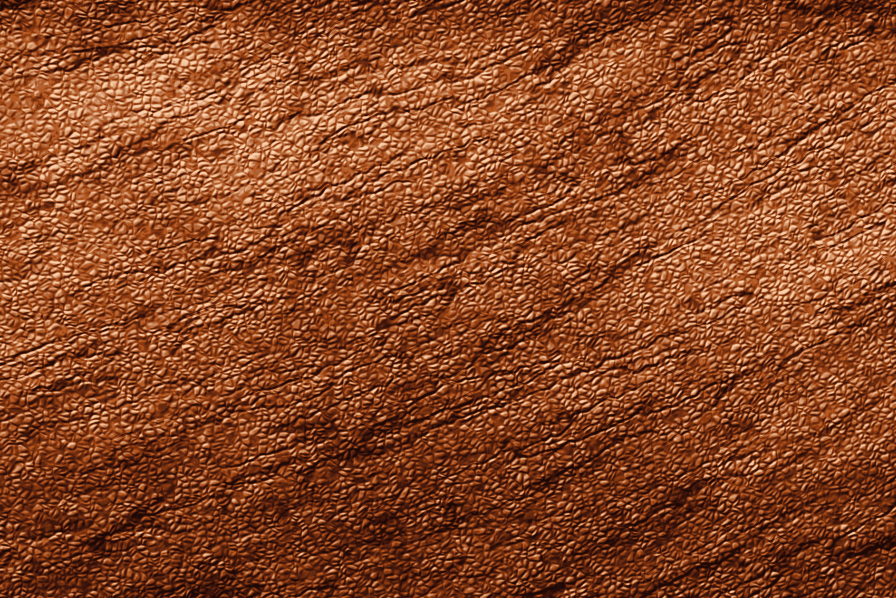
Reproduce this texture procedurally as a Shadertoy shader.

```glsl
// Worn brown leather: a fine irregular grain crossed by many slanting creases.
// A height field is lit from the upper left, added to a broad uneven glow,
// and the resulting tone is mapped through a ramp of tan and brown colours.

const float GRAIN_SCALE = 92.0;              // pebbles per canvas height
const vec2  GRAIN_STRETCH = vec2(0.74, 1.12); // pebbles lie along the creases
const vec2  CREASE_SCALE = vec2(8.0, 46.0);
const vec2  FOLD_SCALE = vec2(6.0, 27.0);
const float ROUGH_SCALE = 125.0;
const float SPECKLE_SCALE = 180.0;
const vec2  LIGHT_STEP = vec2(-0.0018, 0.0034);
const float BROAD_GAIN = 0.66;
const float SLOPE_GAIN = 1.5;
const float HEIGHT_GAIN = 1.2;
const float MEAN_HEIGHT = 0.15;
const float SPECKLE_GAIN = 0.9;
const float TONE_CONTRAST = 1.95;

const vec3 PIT    = vec3(0.11, 0.03, 0.02);
const vec3 SHADOW = vec3(0.24, 0.08, 0.04);
const vec3 UMBER  = vec3(0.40, 0.16, 0.06);
const vec3 RUSSET = vec3(0.54, 0.22, 0.06);
const vec3 ORANGE = vec3(0.72, 0.35, 0.13);
const vec3 TAN    = vec3(0.69, 0.40, 0.23);
const vec3 SHEEN  = vec3(0.85, 0.61, 0.44);
const vec3 GLINT  = vec3(0.98, 0.82, 0.68);

vec2 hash2(vec2 p) {
    vec3 q = fract(p.xyx * vec3(0.1031, 0.1030, 0.0973));
    q += dot(q, q.yzx + 33.33);
    return fract((q.xx + q.yz) * q.zy);
}

float noise(vec2 p) {
    vec2 i = floor(p), f = fract(p);
    f = f * f * (3.0 - 2.0 * f);
    float low  = mix(hash2(i).x, hash2(i + vec2(1, 0)).x, f.x);
    float high = mix(hash2(i + vec2(0, 1)).x, hash2(i + vec2(1, 1)).x, f.x);
    return mix(low, high, f.y);
}

float fbm(vec2 p) {
    return 0.55 * noise(p) + 0.3 * noise(p * 2.1 + 17.0) + 0.15 * noise(p * 4.3 + 41.0);
}

// Sheared space whose x axis follows the creases, steeper to the right.
vec2 flow(vec2 p) {
    float sway = 0.03 * (noise(p * 3.0 + 5.0) - 0.5);
    return vec2(p.x + 0.35 * p.y, p.y - 0.26 * p.x - 0.10 * p.x * p.x + sway);
}

// Rounded pebbles: gap between the nearest and second nearest cell point.
float pebbles(vec2 p) {
    vec2 i = floor(p), f = fract(p);
    float nearest = 8.0, second = 8.0;
    for (int y = -1; y <= 1; y++)
    for (int x = -1; x <= 1; x++) {
        vec2 cell = vec2(x, y);
        float d = length(cell + hash2(i + cell) - f);
        second = min(second, max(nearest, d));
        nearest = min(nearest, d);
    }
    return smoothstep(0.0, 0.65, second - nearest);
}

// Thin broken lines where stretched noise crosses its middle value.
float creases(vec2 q, vec2 scale, float width) {
    float line = 1.0 - smoothstep(0.0, width, abs(noise(q * scale) - 0.5));
    return line * smoothstep(0.25, 0.65, noise(q * scale * 0.4 + 63.0));
}

float leatherHeight(vec2 p) {
    vec2 q = flow(p);
    vec2 jag = vec2(noise(p * 62.0), noise(p * 62.0 + 29.0)) - 0.5;
    vec2 bent = q + 0.009 * jag;
    float depth = 0.45 + 0.5 * noise(p * 38.0 + 13.0);
    float h = depth * pebbles((q + 0.009 * jag.yx) * GRAIN_STRETCH * GRAIN_SCALE);
    h -= 0.75 * creases(bent, CREASE_SCALE, 0.13);
    h -= 0.5 * creases(bent + 7.0, CREASE_SCALE * vec2(1.9, 1.6), 0.15);
    h += 0.4 * (noise(p * ROUGH_SCALE + 51.0) - 0.5);
    return h + 0.5 * (noise(bent * FOLD_SCALE + 11.0) - 0.5);
}

float glow(vec2 p, vec2 centre, vec2 radius) {
    vec2 d = (p - centre) / radius;
    return exp(-dot(d, d));
}

// Large scale light: bright upper left, dim lower edge and top rim.
float broadLight(vec2 p) {
    float light = mix(-1.15, 0.22, smoothstep(-0.05, 0.62, p.y));
    light += 1.0 * glow(p, vec2(0.28, 0.83), vec2(0.48, 0.15));
    light += 0.5 * glow(p, vec2(0.0, 0.45), vec2(0.3, 0.2));
    light += 0.45 * glow(p, vec2(1.3, 0.6), vec2(0.4, 0.32));
    light -= 0.3 * glow(p, vec2(0.75, 0.3), vec2(0.35, 0.2));
    light -= 0.95 * smoothstep(0.88, 1.0, p.y + 0.05 * (noise(p * 6.0) - 0.5));
    return light + 0.7 * (fbm(flow(p) * vec2(3.0, 7.0) + 3.0) - 0.5);
}

vec3 leatherRamp(float t) {
    vec3 c = mix(PIT, SHADOW, smoothstep(0.0, 0.05, t));
    c = mix(c, UMBER, smoothstep(0.05, 0.21, t));
    c = mix(c, RUSSET, smoothstep(0.21, 0.45, t));
    c = mix(c, ORANGE, smoothstep(0.47, 0.69, t));
    c = mix(c, TAN, smoothstep(0.70, 0.82, t));
    c = mix(c, SHEEN, smoothstep(0.82, 0.94, t));
    return mix(c, GLINT, smoothstep(0.94, 1.0, t));
}

vec3 leather(vec2 p) {
    float h = leatherHeight(p);
    float slope = h - leatherHeight(p + LIGHT_STEP);
    float tone = BROAD_GAIN * broadLight(p) + SLOPE_GAIN * slope;
    tone += HEIGHT_GAIN * (h - MEAN_HEIGHT) + SPECKLE_GAIN * (noise(p * SPECKLE_SCALE) - 0.5);
    return leatherRamp(1.0 / (1.0 + exp(-TONE_CONTRAST * tone)));
}

void mainImage(out vec4 fragColor, in vec2 fragCoord) {
    vec3 sum = vec3(0.0);
    for (int k = 0; k < 4; k++) {   // 2 x 2 samples smooth the edges
        vec2 offset = vec2(k % 2, k / 2) * 0.5 - 0.25;
        sum += leather((fragCoord + offset) / iResolution.y);
    }
    fragColor = vec4(sum * 0.25, 1.0);
}
```
